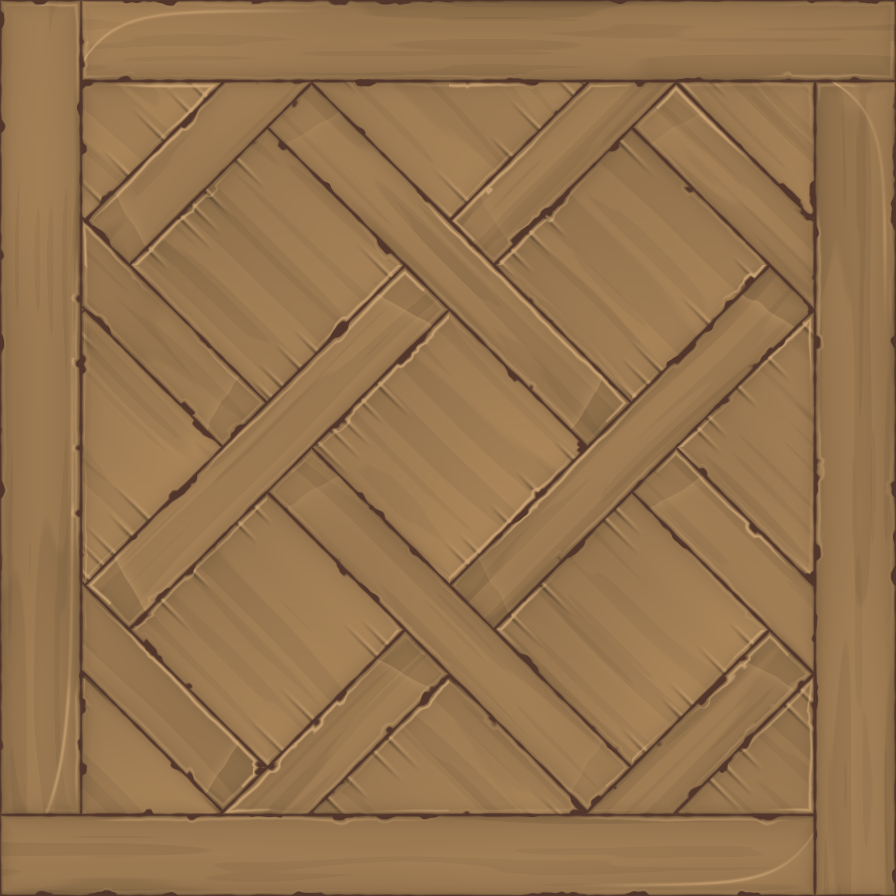
This texture is drawn by a three.js fragment shader. Its source:

```glsl
// Painted wooden parquet panel: four pinwheel frame boards around a diagonal
// basket weave of planks and square tiles. Each point finds its own board in
// local coordinates, then one shader paints grain, worn edges and seams.
#define FRAME 0.0905
#define PITCH 0.2877
#define STRIP 0.0700
#define WEAVE_ORIGIN vec2(0.2412, 0.1105)
#define SEAM 0.0015
#define CHIP 0.0046
#define GRAIN 0.07
#define EDGE_GLOW 0.85
#define WOOD vec3(0.608, 0.473, 0.316)
#define SEAM_COLOR vec3(0.32, 0.21, 0.17)
#define GLOW_COLOR vec3(0.82, 0.66, 0.47)
varying vec2 vUv;

// pos.x runs along the grain, pos.y across it, both from the board centre
struct Board { vec2 pos; vec2 extent; float seed; float kind; };
const float TILE = 0.0;
const float PLANK = 1.0;
const float RAIL = 2.0;

float hash(vec2 p) {
  p = fract(p * vec2(0.1031, 0.1137));
  p += dot(p, p.yx + 33.33);
  return fract((p.x + p.y) * p.x * 7.31);
}
float noise(vec2 p) {
  vec2 i = floor(p), f = fract(p);
  f = f * f * (3.0 - 2.0 * f);
  return mix(mix(hash(i), hash(i + vec2(1, 0)), f.x),
             mix(hash(i + vec2(0, 1)), hash(i + vec2(1, 1)), f.x), f.y);
}
float ridge(float x, float width) { return exp(-x * x / (width * width)); }

// Basket weave with alternating crossings; positive pos.y is a plank's upper side
Board weaveBoard(vec2 p) {
  vec2 w = vec2(p.x + p.y, p.x - p.y) * 0.70711 - WEAVE_ORIGIN;
  vec2 cell = floor(w / PITCH);
  vec2 f = w - cell * PITCH;
  float odd = mod(cell.x + cell.y, 2.0);
  bool inRise = f.x < STRIP, inFall = f.y < STRIP;
  vec2 size = vec2(PITCH - 0.5 * STRIP, 0.5 * STRIP);
  if (inRise && !(inFall && odd > 0.5)) {
    float mid = cell.y + odd;
    return Board(vec2(w.y - mid * PITCH - size.y, size.y - f.x), size,
                 cell.x * 7.0 + mid * 3.0 + 41.0, PLANK);
  }
  if (inFall) {
    float mid = cell.x + 1.0 - odd;
    return Board(vec2(w.x - mid * PITCH - size.y, f.y - size.y), size,
                 mid * 5.0 + cell.y * 11.0 + 83.0, PLANK);
  }
  return Board(f - 0.5 * (PITCH + STRIP), vec2(0.5 * (PITCH - STRIP)),
               cell.x * 13.0 + cell.y * 5.0 + 127.0, TILE);
}

// Flat tapered streaks stretched along the board
float grain(vec2 p, float seed, float density) {
  p.y += 0.010 * (noise(vec2(p.x * 6.0, seed)) - 0.5);
  float broad = noise(vec2(p.x * 3.0 + seed, p.y * density + seed * 3.7));
  float fine = noise(vec2(p.x * 6.0 + seed * 2.0, p.y * density * 2.3 + seed));
  return 0.5 * broad - 0.1 - 0.9 * smoothstep(0.60, 0.66, broad)
       - 0.6 * smoothstep(0.72, 0.77, fine);
}

void main() {
  vec2 p = vec2(vUv.x, 1.0 - vUv.y), c = p - 0.5, turned = c;
  Board b = weaveBoard(p);
  vec2 railSize = 0.5 * vec2(1.0 - FRAME, FRAME);
  for (int k = 0; k < 4; k++) { // frame boards by quarter turns
    if (turned.y < FRAME - 0.5 && turned.x > FRAME - 0.5)
      b = Board(turned - vec2(FRAME - 0.5, -0.5) - railSize, railSize, 211.0 + 17.0 * float(k), RAIL);
    turned = vec2(turned.y, -turned.x);
  }
  bool tile = b.kind == TILE, plank = b.kind == PLANK, rail = b.kind == RAIL;
  // Edge distance, eaten into by small one-sided chips
  vec2 e = b.extent - abs(b.pos);
  float d = min(e.x, e.y);
  if (!rail) d = min(d, 0.5 - FRAME - max(abs(c.x), abs(c.y)));
  float chips = smoothstep(0.74, 0.95, noise(p * 42.0 + b.seed) + 0.16 * (noise(p * 150.0) - 0.5));
  float rough = d - CHIP * chips - 0.0012 * (noise(p * 90.0) - 0.5);
  // Base tone, grain and broad light
  float tone = GRAIN * grain(b.pos, b.seed, tile ? 44.0 : 58.0);
  tone += 0.06 * (noise(p * 5.0 + b.seed) - 0.5) + 0.03;
  if (tile) tone += 0.045 * b.pos.x / b.extent.x;
  if (rail) tone -= 0.015 + 0.035 * abs(b.pos.y) / b.extent.y;
  tone -= 0.17 * exp(-max(d, 0.0) / 0.007);
  // Worn bright rims, strongest on upper plank sides and tile ends
  float worn = smoothstep(0.35, 0.75, noise(p * 8.0 + b.seed * 1.7));
  float facing = tile ? (e.x < e.y ? 1.0 : 0.3) : (b.pos.y > 0.0 ? 1.0 : 0.4);
  float offset = 0.0036 + 0.0025 * noise(p * 24.0 + b.seed);
  float glow = facing * (0.1 + 0.9 * worn) * ridge(rough - offset, 0.0008 + 0.0010 * worn);
  if (rail) glow *= 0.5;
  if (plank) { // shaded, slanted facets at the ends
    float cut = e.x - 0.033 - 0.25 * b.pos.y - 0.005 * noise(p * 60.0);
    float strength = 0.3 + 0.7 * hash(vec2(b.seed, sign(b.pos.x) + 5.0));
    tone -= 0.07 * strength * (1.0 - smoothstep(-0.001, 0.001, cut));
    glow += 0.35 * strength * smoothstep(-0.001, 0.001, cut) * exp(-max(cut, 0.0) / 0.006);
  }
  if (tile) { // thin tapered splits from the ends, each with a bright lip
    float slot = floor(b.pos.y * 42.0);
    float dice = hash(vec2(slot + 50.0, b.seed + 9.0 * sign(b.pos.x)));
    float taper = max(0.0, 1.0 - e.x / (0.012 + 0.045 * dice)) * step(0.4, dice);
    float off = b.pos.y - (slot + 0.3 + 0.4 * fract(dice * 9.0)) / 42.0;
    tone -= 0.3 * taper * ridge(off, 0.0018);
    glow += 0.6 * taper * ridge(off - 0.0036, 0.0018);
  }
  if (rail) { // long bevel: inner on the left board, outer curl on the others
    float along = b.pos.x + b.extent.x, across = b.pos.y + b.extent.y;
    bool leftRail = c.x < FRAME - 0.5 && b.seed > 250.0;
    float bevel = across - (leftRail ? 0.081 - 0.03 * exp(-14.0 * along)
                                     : 0.012 + 0.06 * exp(-28.0 * along));
    float fade = (1.0 - smoothstep(0.1, leftRail ? 0.95 : 0.3, along)) * (0.5 + 0.5 * worn);
    glow += fade * 0.8 * ridge(bevel, 0.002);
    tone += fade * 0.05 * smoothstep(0.0, 0.004, leftRail ? bevel : -bevel);
  }
  vec3 color = mix(WOOD * (1.0 + tone), GLOW_COLOR, EDGE_GLOW * clamp(glow, 0.0, 1.0));
  color = mix(SEAM_COLOR, color, smoothstep(SEAM - 0.0013, SEAM + 0.0013, rough));
  gl_FragColor = vec4(color, 1.0);
}
```
